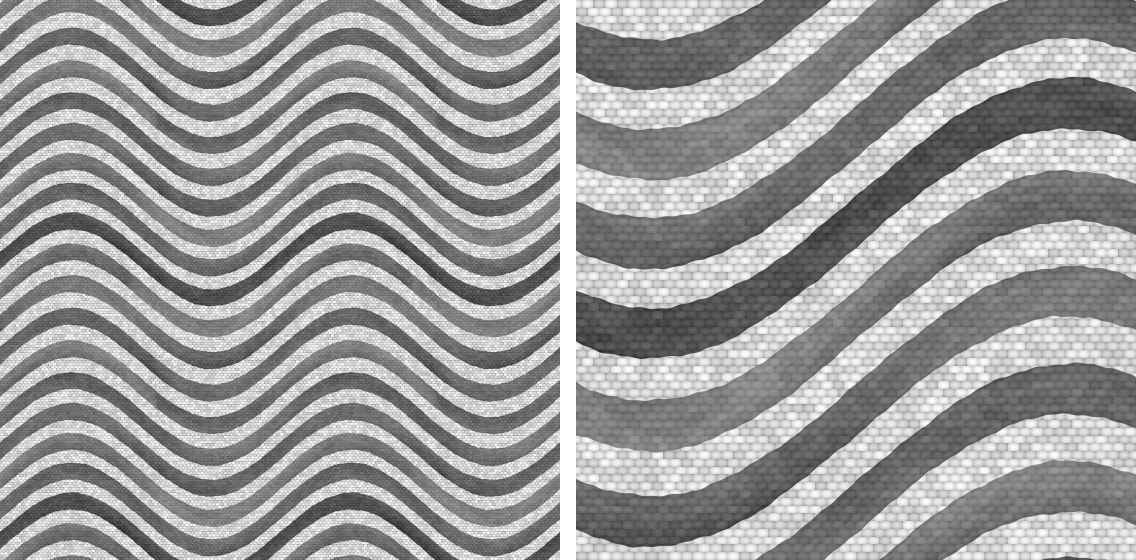
Left, the full canvas; right, a detail of the centre.
Reproduce this pattern procedurally as a WebGL 1 fragment shader.

```glsl
precision highp float;

uniform vec2 u_resolution;

const float TAU = 6.2831853;
const float TILES = 2.0;
const float BANDS = 9.0;
const vec2 THREADS = vec2(144.0, 216.0);

float hash(vec2 p) {
  return fract(sin(dot(p, vec2(12.99, 78.23))) * 4375.85);
}

// Distance to the nearest scattered point, wrapping after "period" cells
float cellular(vec2 p, vec2 period) {
  vec2 base = floor(p);
  float nearest = 2.0;
  for (int y = -1; y <= 1; y++) {
    for (int x = -1; x <= 1; x++) {
      vec2 cell = base + vec2(float(x), float(y));
      vec2 id = mod(cell, period);
      vec2 point = cell + vec2(hash(id), hash(id + 31.7));
      nearest = min(nearest, distance(p, point));
    }
  }
  return nearest;
}

// Brick-offset woven threads, roughly centred on zero
float weave(vec2 uv, vec2 count) {
  vec2 p = uv * count;
  float row = floor(p.y);
  p.x += 0.5 * mod(row, 2.0);
  vec2 id = mod(vec2(floor(p.x), row), count);
  vec2 g = fract(p) - 0.5;
  float dome = 0.67 - 4.0 * dot(g, g);
  return 0.6 * dome + 0.7 * (hash(id) - 0.5);
}

float pickNine(mat3 values, float index) {
  float picked = 0.0;
  for (int i = 0; i < 3; i++) {
    for (int j = 0; j < 3; j++) {
      float gap = abs(index - float(3 * i + j));
      picked += values[i][j] * (1.0 - step(0.5, gap));
    }
  }
  return picked;
}

// Ink tone along a band: crest ink, then trough ink, overlapping at a join
float inkTone(float along, float band) {
  float crest = pickNine(mat3(0.39, 0.49, 0.38, 0.43, 0.46, 0.40, 0.32, 0.43, 0.48), band);
  float trough = pickNine(mat3(0.43, 0.41, 0.46, 0.39, 0.50, 0.42, 0.32, 0.50, 0.38), band);
  float abrupt = 1.0 - step(1.5, mod(band, 3.0));
  float join = mix(0.29, 0.20, step(3.5, band));
  float width = mix(0.25, 0.025, abrupt);
  float blend = smoothstep(join, join + width, along)
              * (1.0 - smoothstep(0.65, 0.95, along));
  float pool = exp(-pow((along - join) / 0.07, 2.0));
  return mix(crest, trough, blend) - 0.04 * pool * abrupt;
}

// Blotches, brush streaks and a drift of ink to one side of the band
float wash(vec2 blotchPos, vec2 period, float along, float across, float band) {
  float blotch = 0.07 * (cellular(blotchPos, period) - 0.45);
  float drift = -0.15 * across * (0.4 + sin(TAU * along + 2.1 * band));
  float streak = sin(across * 70.0 + 2.0 * sin(TAU * along * 2.0 + band))
               + sin(across * 43.0 + 3.0 * sin(TAU * along * 3.0 + band * 1.7));
  return blotch + drift + 0.009 * streak;
}

float edgeWobble(float along, float band) {
  return 0.008 * sin(TAU * along * 7.0 + band * 2.3)
       + 0.006 * sin(TAU * along * 19.0 + band * 4.1)
       + 0.005 * sin(TAU * along * 43.0 + band * 1.3);
}

void main() {
  vec2 uv = gl_FragCoord.xy / u_resolution;
  vec2 tile = vec2(uv.x, 1.0 - uv.y) * TILES;
  float along = fract(tile.x - 0.255);

  // Stacked wave bands, counted downward
  float crestDrop = 0.137 * (1.0 - cos(TAU * along));
  float level = BANDS * (tile.y - 0.104 - crestDrop) + 0.27 - 0.04;
  float band = mod(floor(level), BANDS);
  float shift = 0.07 * sin(TAU * band / BANDS) - 0.04;
  float across = fract(level) - 0.5 - shift;

  // Softened band edge
  float slope = 0.137 * TAU * sin(TAU * along);
  float pixel = BANDS * TILES / u_resolution.y * length(vec2(1.0, slope));
  float inside = 0.272 + edgeWobble(along, band) - abs(across);
  float cover = smoothstep(-0.7 * pixel, 0.7 * pixel, inside);

  // Uneven ink with a darker rim
  vec2 blotchPos = vec2(tile.x * 8.0, level * 3.0);
  float ink = inkTone(along, band)
            + wash(blotchPos, vec2(8.0, 27.0), along, across, band)
            - 0.04 * (1.0 - smoothstep(0.0, 0.05, inside));

  // Cloth grain, fainter under the ink
  float grain = weave(uv, THREADS);
  float cloth = 0.825 + 0.23 * grain;
  float tone = mix(cloth, ink + 0.10 * grain, cover);
  gl_FragColor = vec4(vec3(clamp(tone, 0.0, 1.0)), 1.0);
}
```
